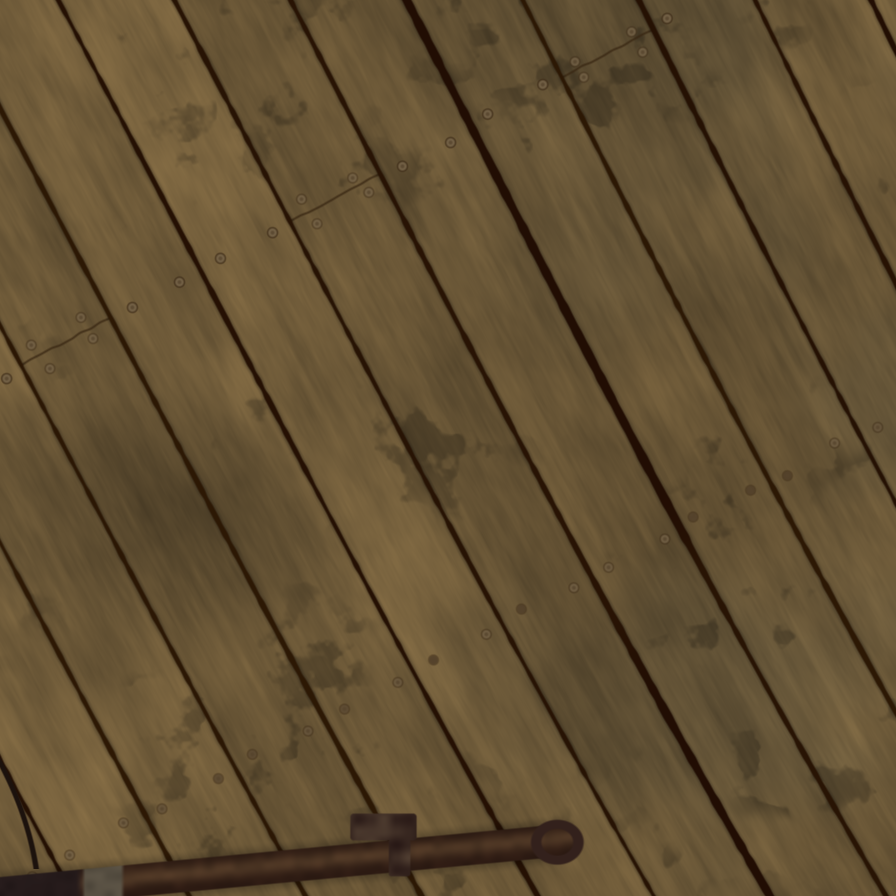
Reproduce this texture procedurally as a Shadertoy shader.

```glsl
// Weathered diagonal deck boards with dark gaps, nail rows, butt joints and a metal rail.

float hash(vec2 p) {
    vec3 q = fract(vec3(p.xyx) * 0.1031);
    q += dot(q, q.yzx + 33.33);
    return fract((q.x + q.y) * q.z);
}

float noise(vec2 p) {
    vec2 i = floor(p), f = fract(p);
    f = f * f * (3.0 - 2.0 * f);
    return mix(mix(hash(i), hash(i + vec2(1, 0)), f.x),
               mix(hash(i + vec2(0, 1)), hash(i + vec2(1, 1)), f.x), f.y);
}

float fbm(vec2 p) {
    float sum = 0.0, amp = 0.5;
    for (int i = 0; i < 4; i++) {
        sum += amp * noise(p);
        p = p * 2.03 + 17.3;
        amp *= 0.5;
    }
    return sum;
}

float segment(vec2 p, vec2 a, vec2 b) {
    vec2 ab = b - a;
    return length(p - a - ab * clamp(dot(p - a, ab) / dot(ab, ab), 0.0, 1.0));
}

float box(vec2 p, vec2 halfSize) {
    vec2 d = abs(p) - halfSize;
    return length(max(d, 0.0)) + min(max(d.x, d.y), 0.0);
}

float cover(float dist, float soft) {
    return 1.0 - smoothstep(-soft, soft, dist);
}

// Wood tone; grain.x runs across the boards, grain.y along them
vec3 wood(vec2 p, vec2 grain, float board) {
    float streak = fbm(grain * vec2(110.0, 9.0) + board * 7.1);
    float fine = noise(grain * vec2(330.0, 60.0));
    float cloud = fbm(p * 5.0 + 3.0);
    float blotch = fbm(grain * vec2(16.0, 7.0) + board * 3.7);
    float tone = 0.98 + 0.10 * (hash(vec2(board + 20.0, 4.0)) - 0.5)
        + 0.24 * (streak - 0.47) + 0.05 * (fine - 0.5)
        + 0.40 * (cloud - 0.47) + 0.34 * (blotch - 0.47);
    tone -= 0.10 * smoothstep(0.75, 1.1, length(p - vec2(0.58, 0.25)));
    vec3 col = vec3(0.425, 0.347, 0.218) * tone;
    // grey weathering to the right, warmer wood to the left
    float grey = smoothstep(0.3, 1.0, p.x) * smoothstep(0.3, 0.7, fbm(p * 4.0 + 11.0));
    col = mix(col, vec3(0.37, 0.32, 0.22) * tone, 0.6 * grey);
    // rough worn patches
    float worn = smoothstep(0.56, 0.66, fbm(p * 24.0))
        * smoothstep(0.50, 0.65, fbm(p * 6.0 + 31.0));
    return col * (1.0 - 0.22 * worn);
}

void mainImage(out vec4 fragColor, in vec2 fragCoord) {
    vec2 p = fragCoord / iResolution.y;
    float px = 1.0 / iResolution.y;
    float soft = max(px, 0.0014);

    // Board coordinates, with a slight perspective bend toward the right
    float down = 1.0 - p.y;
    float slope = 0.535 - 0.055 * p.x * p.y;
    float s = (p.x - slope * down - 0.065) / 0.1296;
    float board = floor(s), across = fract(s), seam = floor(s + 0.5);
    float along = 0.47 * p.x + 0.883 * down;
    const float BOARD_WIDTH = 0.1144;
    vec3 col = wood(p, vec2(s * BOARD_WIDTH, along), board);

    // Butt joints on every third board
    float jointed = step(abs(mod(board, 3.0) - 1.0), 0.1);
    float jointDist = abs(along - 0.372 + 0.002 * noise(vec2(s * 9.0, 2.0)));
    col = mix(col, vec3(0.22, 0.15, 0.07), 0.75 * jointed * cover(jointDist - 0.0012, soft));

    // Nail pairs along two rows, doubled where a joint lies
    for (int i = 0; i < 6; i++) {
        float side = float(i % 2), row = float(i / 2);
        float lower = step(1.5, row);
        float offset = jointed * (1.0 - lower) * (row - 0.5) * 0.028;
        vec2 id = vec2(board + 30.0 + side * 40.0, row * jointed + lower * 5.0);
        vec2 jitter = vec2(hash(id), hash(id + 9.0)) - 0.5;
        vec2 d = vec2((across - mix(0.2, 0.78, side)) * BOARD_WIDTH,
                      along - mix(0.372, 0.878, lower) - offset) - 0.01 * jitter;
        float r = length(d);
        vec3 head = mix(vec3(0.50, 0.43, 0.32), vec3(0.30, 0.23, 0.15), lower * hash(id + 3.0));
        col = mix(col, vec3(0.25, 0.18, 0.10), 0.55 * cover(r - 0.0062, soft));
        col = mix(col, head, 0.65 * cover(r - 0.0046, soft));
        col = mix(col, vec3(0.33, 0.26, 0.17), 0.7 * cover(r - 0.002, soft));
    }

    // Gaps of varying width; the widest shifts between two neighbouring seams
    float wide = seam == 3.0 ? 1.0 - smoothstep(0.82, 1.05, along)
               : seam == 2.0 ? smoothstep(0.8, 1.05, along) : 0.0;
    float gapWidth = mix(0.0019, 0.0032, noise(vec2(seam * 5.3 + 60.0, along * 2.5))) + 0.0022 * wide;
    float gap = abs(s - seam) * BOARD_WIDTH + 0.0012 * (noise(vec2(along * 90.0, seam + 30.0)) - 0.5);
    col *= 1.0 - 0.28 * cover(gap - gapWidth - 0.0015, 0.003);
    vec3 gapColor = mix(vec3(0.19, 0.11, 0.02), vec3(0.13, 0.05, 0.01), max(wide, hash(vec2(seam + 40.0, 8.0))));
    col = mix(col, gapColor, cover(gap - gapWidth, soft));

    // Rail with rounded shading, a grey sleeve and a ringed end
    vec2 railA = vec2(0.0, 0.003), railB = vec2(0.625, 0.062);
    float h = p.y - mix(railA.y, railB.y, p.x / railB.x);
    float rail = segment(p, railA, railB) - 0.018;
    col *= 1.0 - 0.25 * cover(rail - 0.004, 0.008);
    vec3 metal = mix(vec3(0.17, 0.10, 0.07), vec3(0.30, 0.21, 0.14), exp(-pow((h - 0.003) / 0.010, 2.0)));
    metal = mix(metal, vec3(0.33, 0.30, 0.25), cover(abs(p.x - 0.115) - 0.022, 0.003));
    metal = mix(metal, vec3(0.14, 0.10, 0.10), cover(p.x - 0.09, 0.006));
    col = mix(col, metal * (0.9 + 0.2 * noise(p * 90.0)), cover(rail, soft));
    float ring = abs(length((p - vec2(0.622, 0.060)) * vec2(0.85, 1.0)) - 0.020) - 0.005;
    col = mix(col, vec3(0.20, 0.13, 0.11), cover(ring, soft));

    // Clamp plate and band
    float plate = box(p - vec2(0.428, 0.077), vec2(0.033, 0.011)) - 0.004;
    float band = box(p - vec2(0.446, 0.050), vec2(0.009, 0.025)) - 0.003;
    col = mix(col, mix(vec3(0.15, 0.09, 0.08), vec3(0.31, 0.24, 0.19), noise(p * 70.0)), cover(min(plate, band), soft));

    // Dark cable in the corner
    float cable = abs(p.x - 0.045 + 1.6 * pow(max(p.y - 0.03, 0.0), 2.0) + 0.15 * p.y) - 0.003;
    col = mix(col, vec3(0.11, 0.07, 0.05), cover(cable, soft) * step(p.y, 0.18) * step(0.03, p.y));

    fragColor = vec4(clamp(col, 0.0, 1.0), 1.0);
}
```
